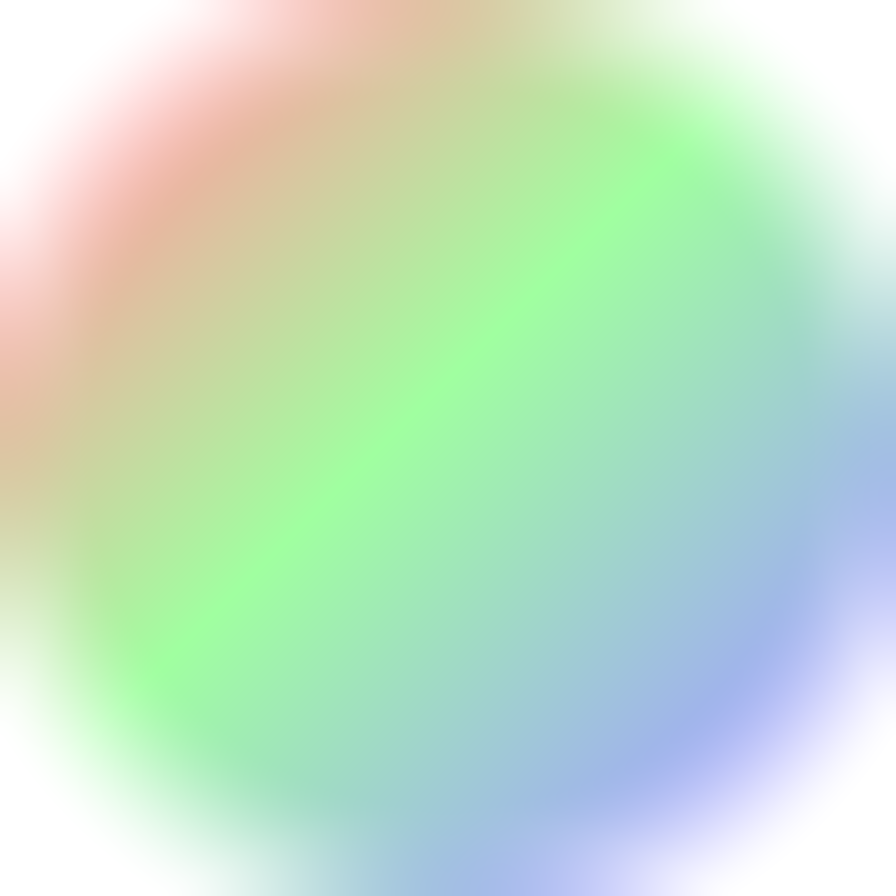
Reproduce this background procedurally as a WebGL 1 fragment shader.

```glsl
precision highp float;
// A soft blurred disc with a diagonal coral, mint and periwinkle gradient on white.

uniform vec2 u_resolution;

const vec3 CORAL = vec3(1.0, 0.627, 0.627);
const vec3 MINT = vec3(0.627, 1.0, 0.627);
const vec3 PERIWINKLE = vec3(0.627, 0.627, 1.0);

// Diagonal gradient from the upper left to the lower right.
vec3 diagonalGradient(vec2 p) {
  float fromRidge = p.x + 1.0 - p.y - 0.924;
  float towardCoral = clamp(-fromRidge / 0.67, 0.0, 1.0);
  float towardBlue = clamp(fromRidge / 0.83, 0.0, 1.0);
  return mix(mix(MINT, CORAL, towardCoral), PERIWINKLE, towardBlue);
}

// Coverage of the inscribed disc after a wide blur.
float softDisc(vec2 p) {
  return 1.0 - smoothstep(0.396, 0.6, length(p - 0.5));
}

void main() {
  vec2 uv = gl_FragCoord.xy / u_resolution;
  vec3 light = vec3(0.0);
  float coverage = 0.0;

  // The blur reflects at the canvas borders, so mirrored discs add their spill.
  for (int i = -1; i <= 1; i++) {
    for (int j = -1; j <= 1; j++) {
      vec2 tile = vec2(float(i), float(j));
      vec2 local = uv - tile;
      vec2 p = mix(local, 1.0 - local, abs(tile));
      float disc = softDisc(p);
      light += diagonalGradient(p) * disc;
      coverage += disc;
    }
  }

  // Fill what the discs leave open with white.
  vec3 color = light / max(coverage, 1.0) + max(1.0 - coverage, 0.0);
  gl_FragColor = vec4(color, 1.0);
}
```
